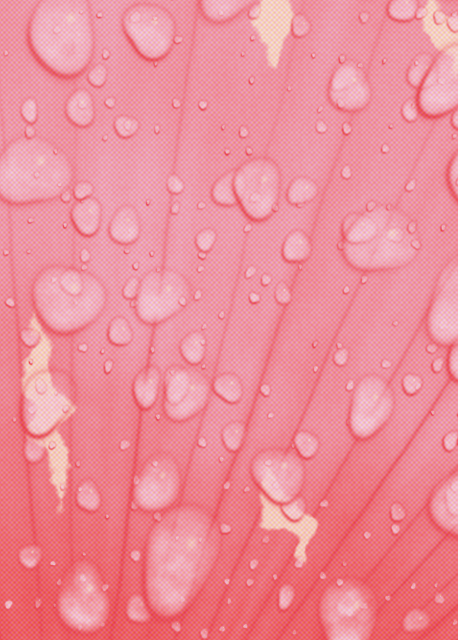
Give the GLSL for this texture, as a Shadertoy shader.

```glsl
// Water drops scattered over a coral pink petal with fanning veins and a fine printed screen.

const vec3 CORAL = vec3(0.92, 0.37, 0.39);
const vec3 PINK = vec3(0.93, 0.60, 0.66);
const vec3 PALE = vec3(0.95, 0.76, 0.81);
const vec3 RIM = vec3(0.90, 0.30, 0.34);
const vec3 CREAM = vec3(0.96, 0.85, 0.78);
const float TAU = 6.2831853;

float hash(vec2 p) {
    return fract(sin(dot(p, vec2(127.1, 311.7))) * 43758.5453);
}

float noise(vec2 p) {
    vec2 i = floor(p), f = fract(p);
    f = f * f * (3.0 - 2.0 * f);
    return mix(mix(hash(i), hash(i + vec2(1, 0)), f.x),
               mix(hash(i + vec2(0, 1)), hash(i + vec2(1, 1)), f.x), f.y);
}

float fbm(vec2 p) {
    float sum = 0.0, amp = 0.5;
    for (int i = 0; i < 4; i++) {
        sum += amp * noise(p);
        p = p * 2.03 + 7.1;
        amp *= 0.5;
    }
    return sum;
}

vec2 rotate(vec2 p, float a) {
    return vec2(cos(a) * p.x + sin(a) * p.y, cos(a) * p.y - sin(a) * p.x);
}

// Petal flesh: vertical gradient, soft fibres and thin veins from a point below
vec3 petal(vec2 p) {
    float reach = p.y + 0.5;
    float fan = (p.x - 0.1 + 0.02 * (fbm(p * 4.0) - 0.5)) / reach;
    float fibre = noise(vec2(fan * 38.0, p.y * 3.0)) - 0.5;
    float cloud = fbm(p * 6.0) - 0.47;
    float height = smoothstep(-0.15, 0.62, p.y + 0.22 * cloud);
    vec3 color = mix(CORAL, PINK, clamp(height + 0.22 * fibre + 0.45 * cloud, 0.0, 1.15));

    float lane = fan * 9.0 + 0.35;
    float id = floor(lane);
    float offset = (fract(lane) - 0.3 - 0.4 * hash(vec2(id, 4.0))) / 9.0 * reach;
    float strength = (0.3 + 0.6 * hash(vec2(id, 9.0))) * mix(1.0, 0.3, smoothstep(0.1, 0.8, p.y));
    float vein = exp(-pow(offset / 0.0035, 2.0)) + 0.35 * exp(-pow(offset / 0.013, 2.0));
    return mix(color, RIM, clamp(vein * strength, 0.0, 0.75));
}

// Ragged cream streak where light breaks through
float streak(vec2 p, vec2 center, float halfLength, float slant) {
    vec2 q = rotate(p - center, -slant);
    q.x += 0.035 * (noise(vec2(q.y * 28.0, center.x * 40.0)) - 0.5);
    float taper = 1.0 - abs(q.y) / halfLength;
    float edge = abs(q.x) - 0.030 * taper + 0.022 * (fbm(p * 45.0) - 0.5);
    return smoothstep(0.005, -0.005, edge) * smoothstep(0.0, 0.12, taper);
}

// One lens of water: pale body, dark lower rim, faint shadow and glint
vec3 drop(vec3 color, vec2 p, vec2 q, float radius, float seed) {
    float a = atan(q.y, q.x);
    float wobble = 0.10 * sin(2.0 * a + seed * 40.0) + 0.07 * sin(3.0 * a + seed * 90.0);
    float d = length(q) - radius * (1.0 + wobble);
    if (d > radius) return color;
    vec2 dir = q / max(length(q), 1e-4);
    float facing = dot(dir, vec2(-0.35, -0.94));
    float inside = smoothstep(0.002, -0.002, d);
    float depth = smoothstep(0.0, -0.45 * radius, d);

    float shadow = smoothstep(0.35 * radius, 0.0, d) * (1.0 - inside);
    color = mix(color, RIM, 0.22 * shadow * (0.6 + 0.4 * facing));

    float facets = fbm(p * 38.0 + seed * 20.0) - 0.47;
    float light = 0.60 - 0.24 * q.y / radius + 0.9 * facets + 0.12 * (seed - 0.5);
    color = mix(color, PALE, inside * clamp(light, 0.1, 1.0) * (0.35 + 0.65 * depth));

    float rim = exp(-pow(d / (0.06 * radius + 0.0013), 2.0));
    float shade = 0.18 + 0.55 * smoothstep(-0.1, 1.0, facing);
    color = mix(color, RIM, rim * shade * (0.55 + 0.75 * fract(seed * 7.0)));

    float glint = smoothstep(0.2, 0.0, length(q / radius - vec2(0.15, 0.35)));
    return mix(color, CREAM, 0.55 * glint * inside);
}

// Jittered grid of drops; sizes run from small to large within a layer
vec3 dropLayer(vec3 color, vec2 p, float cell, float density, vec2 sizes, float layer) {
    vec2 home = floor(p / cell);
    for (int y = -1; y <= 1; y++)
    for (int x = -1; x <= 1; x++) {
        vec2 id = home + vec2(x, y);
        vec2 key = id + layer * 17.3;
        if (hash(key) > density) continue;
        vec2 jitter = vec2(hash(key + 3.1), hash(key + 5.7));
        vec2 center = (id + 0.2 + 0.6 * jitter) * cell;
        float seed = hash(key + 8.3);
        float radius = mix(sizes.x, sizes.y, pow(hash(key + 11.9), 1.5));
        vec2 q = rotate(p - center, -0.7 * center.x + 0.6 * (seed - 0.5));
        q.y /= 1.0 + 0.45 * hash(key + 14.2);
        color = drop(color, p, q, radius, seed);
    }
    return color;
}

float screenDots(vec2 p, float phase) {
    vec2 wave = cos(p * 128.0 * TAU + vec2(phase, 0.0));
    return wave.x * wave.y;
}

void mainImage(out vec4 fragColor, in vec2 fragCoord) {
    vec2 p = fragCoord / iResolution.y;
    vec3 color = petal(p);

    const vec4 STREAKS[4] = vec4[4](vec4(0.07, 0.36, 0.17, 0.10), vec4(0.45, 0.20, 0.09, 0.50),
                                  vec4(0.43, 0.97, 0.08, 0.15), vec4(0.70, 0.95, 0.08, 0.40));
    for (int i = 0; i < 4; i++)
        color = mix(color, CREAM, 0.85 * streak(p, STREAKS[i].xy, STREAKS[i].z, -STREAKS[i].w));

    color = dropLayer(color, p, 0.037, 0.32, vec2(0.003, 0.009), 1.0);
    color = dropLayer(color, p, 0.085, 0.42, vec2(0.012, 0.025), 2.0);
    color = dropLayer(color, p, 0.165, 0.62, vec2(0.034, 0.062), 3.0);

    // Print screen: green and blue dots out of step, plus light grain
    float grain = noise(p * 300.0) - 0.5;
    color.g += 0.075 * screenDots(p, 0.0) + 0.04 * grain;
    color.b += 0.130 * screenDots(p, TAU / 4.0) + 0.04 * grain;
    fragColor = vec4(clamp(color, 0.0, 1.0), 1.0);
}
```
